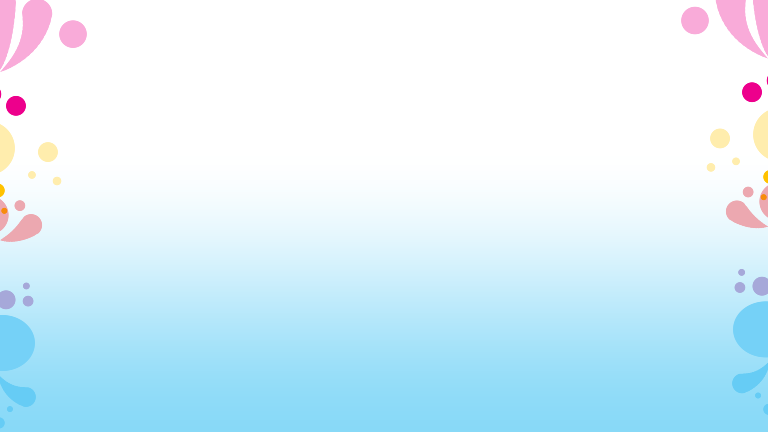
Write a Shadertoy shader that draws this background.

```glsl
// Pale sky gradient framed by mirrored columns of pastel dots and curved drops.

#define SKY_TOP vec3(1.0)
#define SKY_BOTTOM vec3(0.53, 0.85, 0.97)
#define PINK vec3(0.975, 0.67, 0.85)
#define MAGENTA vec3(0.93, 0.0, 0.55)
#define CREAM vec3(1.0, 0.93, 0.68)
#define AMBER vec3(1.0, 0.76, 0.0)
#define ORANGE vec3(0.97, 0.55, 0.05)
#define SALMON vec3(0.925, 0.66, 0.69)
#define LILAC vec3(0.65, 0.66, 0.85)
#define AQUA vec3(0.46, 0.82, 0.97)
#define DEEP_AQUA vec3(0.40, 0.80, 0.96)
#define RIGHT_LIFT 3.15

float dot2D(vec2 p, float x, float y, float radius) {
    return length(p - vec2(x, y)) - radius;
}

float ellipse(vec2 p, vec2 center, vec2 radii) {
    vec2 k = (p - center) / radii;
    return (length(k) - 1.0) * min(radii.x, radii.y);
}

// Tapered quadratic curve: sharp at the tip, round at the bulb.
float drop(vec2 p, vec2 tip, vec2 bend, vec2 bulb, float radius) {
    const int STEPS = 14;
    float d = 1e3;
    vec2 a = tip;
    float ra = 0.0;
    for (int i = 1; i <= STEPS; i++) {
        float t = float(i) / float(STEPS);
        vec2 b = mix(mix(tip, bend, t), mix(bend, bulb, t), t);
        float rb = radius * pow(t, 0.85);
        vec2 ab = b - a;
        float h = clamp(dot(p - a, ab) / dot(ab, ab), 0.0, 1.0);
        d = min(d, length(p - a - ab * h) - mix(ra, rb, h));
        a = b;
        ra = rb;
    }
    return d;
}

void paint(inout vec3 color, vec3 ink, float d, float pixel) {
    color = mix(color, ink, smoothstep(0.5, -0.5, d / pixel));
}

void mainImage(out vec4 fragColor, in vec2 fragCoord) {
    // Units are hundredths of the canvas height, measured down from the top.
    float pixel = 100.0 / iResolution.y;
    vec2 canvas = iResolution.xy * pixel;
    vec2 p = vec2(fragCoord.x, iResolution.y - fragCoord.y) * pixel;

    // Sky
    vec3 color = mix(SKY_TOP, SKY_BOTTOM, smoothstep(33.5, 103.0, p.y));

    // Mirror the ornaments; the right column sits slightly higher.
    if (p.x > 0.5 * canvas.x) p = vec2(canvas.x - p.x, p.y + RIGHT_LIFT);

    // Pink plumes
    float d = dot2D(p, 16.9, 7.9, 3.2);
    d = min(d, drop(p, vec2(0.0, 16.7), vec2(8.2, 11.3), vec2(8.6, 3.2), 3.5));
    d = min(d, drop(p, vec2(0.0, 16.2), vec2(0.9, 10.4), vec2(0.0, 0.9), 3.7));
    paint(color, PINK, d, pixel);

    // Magenta dots
    d = min(dot2D(p, 3.7, 24.5, 2.3), dot2D(p, -1.9, 21.8, 2.2));
    paint(color, MAGENTA, d, pixel);

    // Cream disc and its satellites
    d = min(dot2D(p, -2.8, 34.3, 6.25), dot2D(p, 11.1, 35.2, 2.3));
    d = min(d, min(dot2D(p, 7.4, 40.5, 0.9), dot2D(p, 13.2, 41.9, 1.0)));
    paint(color, CREAM, d, pixel);

    // Salmon disc and drop with warm accents
    d = min(dot2D(p, -2.5, 49.8, 4.5), dot2D(p, 4.6, 47.6, 1.25));
    d = min(d, drop(p, vec2(0.0, 55.6), vec2(3.9, 55.1), vec2(7.2, 52.1), 2.55));
    paint(color, SALMON, d, pixel);
    paint(color, AMBER, dot2D(p, -0.5, 44.1, 1.6), pixel);
    paint(color, ORANGE, dot2D(p, 1.0, 48.8, 0.7), pixel);

    // Lilac dots
    d = min(dot2D(p, 1.4, 69.4, 2.2), dot2D(p, 6.1, 66.2, 0.8));
    d = min(d, dot2D(p, 6.5, 69.7, 1.25));
    paint(color, LILAC, d, pixel);

    // Blue bubble, drop and beads
    paint(color, AQUA, ellipse(p, vec2(0.5, 79.4), vec2(7.6, 6.5)), pixel);
    d = drop(p, vec2(-0.5, 86.6), vec2(1.6, 91.0), vec2(6.0, 91.9), 2.3);
    d = min(d, min(dot2D(p, 2.3, 94.7, 0.7), dot2D(p, -0.2, 97.9, 1.3)));
    paint(color, DEEP_AQUA, d, pixel);

    fragColor = vec4(color, 1.0);
}
```
